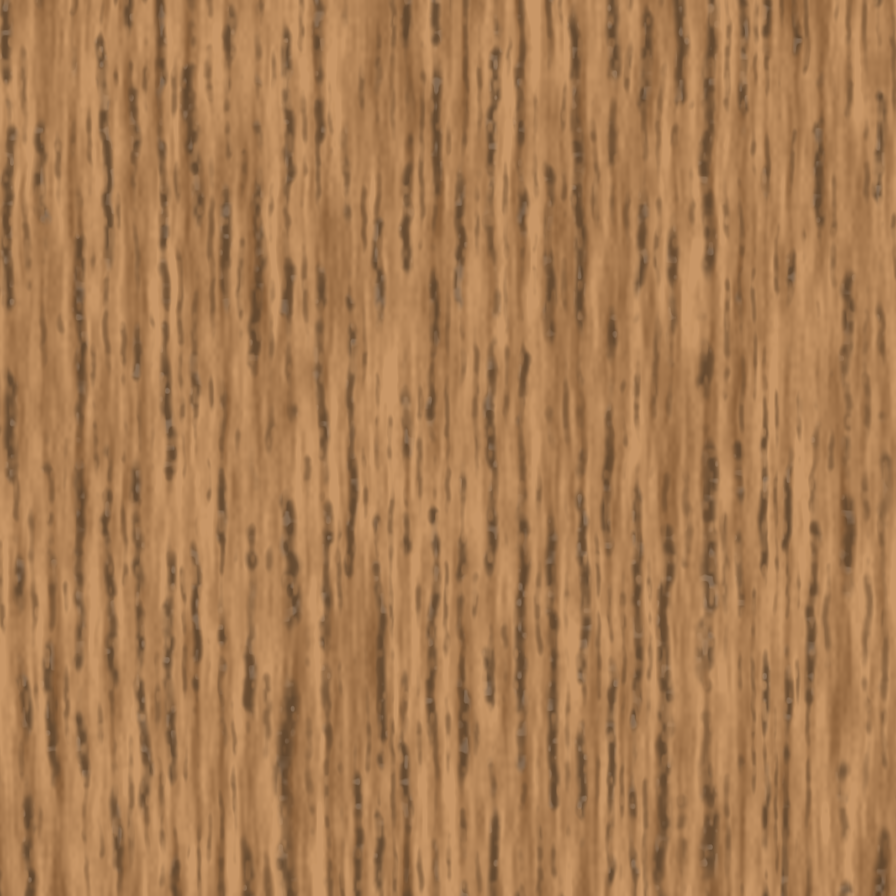
This texture is drawn by a Shadertoy shader. Its source:

```glsl
const float RINGS = 30.0;
const float TAU = 6.2831853;
const vec3 TAN = vec3(0.79, 0.593, 0.402);
const vec3 BROWN = vec3(0.54, 0.372, 0.222);
const vec3 PORE = vec3(0.355, 0.26, 0.17);
const vec3 DUST = vec3(0.56, 0.47, 0.39);

float hash(vec2 p) {
    vec3 q = fract(p.xyx * vec3(0.1031, 0.1030, 0.0973));
    q += dot(q, q.yzx + 33.33);
    return fract((q.x + q.y) * q.z);
}

float noise(vec2 p) {
    vec2 cell = floor(p), f = fract(p);
    f = f * f * (3.0 - 2.0 * f);
    float low = mix(hash(cell), hash(cell + vec2(1, 0)), f.x);
    float high = mix(hash(cell + vec2(0, 1)), hash(cell + vec2(1, 1)), f.x);
    return mix(low, high, f.y);
}

// A ragged vertical vein per column that swells, thins out and vanishes
float pores(vec2 p, float rows, float halfWidth, float threshold, float seed) {
    float id = floor(p.x) * 7.0 + seed;
    float y = p.y * rows + 9.0 * hash(vec2(id, seed));
    float presence = 0.72 * noise(vec2(id, y)) + 0.28 * noise(vec2(id + 3.0, y * 4.0));
    float swell = smoothstep(threshold - 0.12, threshold + 0.2, presence);
    float center = 0.5 + 0.22 * (noise(vec2(id + 1.0, y * 0.7)) - 0.5)
                 + 0.14 * (noise(vec2(id + 2.0, y * 3.5)) - 0.5);
    float across = abs(fract(p.x) - center) / (halfWidth * mix(0.6, 1.2, swell));
    return swell * (1.0 - smoothstep(0.1, 1.35, across));
}

// Long fibres at three widths
float fibres(vec2 p) {
    return 0.40 * noise(p * vec2(62.0, 4.0))
         + 0.35 * noise(p * vec2(118.0, 9.0) + 17.0)
         + 0.35 * noise(p * vec2(190.0, 24.0) + 41.0) - 0.55;
}

void mainImage(out vec4 fragColor, in vec2 fragCoord) {
    vec2 uv = fragCoord / iResolution.xy;

    // Slight waviness of the grain
    vec2 p = uv;
    p.x += 0.008 * (noise(uv * vec2(6.0, 3.0)) - 0.5);
    p.x += 0.004 * (noise(uv * vec2(35.0, 22.0) + 8.0) - 0.5);

    // Unevenly spaced growth rings
    float ring = p.x * RINGS + 0.9 * (noise(p * vec2(11.0, 0.8) + 23.0) - 0.5);
    float groove = pow(0.5 - 0.5 * cos(TAU * ring), 2.0);
    groove *= mix(0.4, 1.5, noise(vec2(ring * 0.8, uv.y * 6.0)));

    // Base tone with fine speckle
    float speckle = noise(uv * vec2(230.0, 130.0)) - 0.5;
    float tone = fibres(p) - 0.17 * (groove - 0.36) + 0.12 * speckle;
    vec3 color = mix(BROWN, TAN, clamp(0.65 + 1.4 * tone, 0.0, 1.0));

    // Dark pores, mottled by flecks and pale dust
    float flecks = noise(uv * vec2(170.0, 85.0) + 61.0);
    float mottle = mix(0.4, 1.0, smoothstep(0.1, 0.65, flecks));
    float coarse = pores(vec2(ring, uv.y), 15.0, 0.17, 0.48, 11.0);
    float fine = pores(vec2(ring * 2.0 + 0.5, uv.y), 20.0, 0.2, 0.56, 47.0);
    float dust = smoothstep(0.6, 0.9, noise(uv * vec2(150.0, 110.0) + 83.0));
    vec3 poreColor = mix(PORE, DUST, 0.7 * dust);
    color = mix(color, poreColor, 0.85 * coarse * mottle);
    color = mix(color, mix(PORE, BROWN, 0.35), 0.6 * fine * mottle);

    fragColor = vec4(color, 1.0);
}
```
